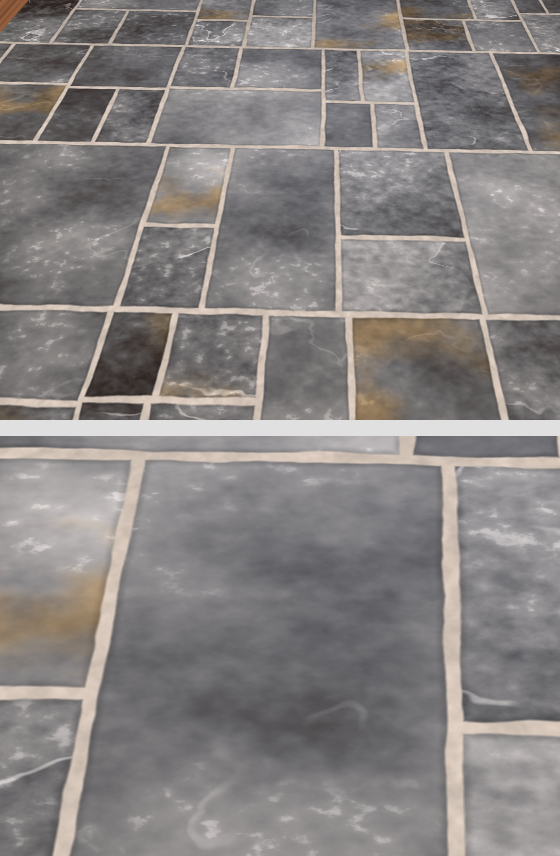
Top, the full canvas; bottom, a detail of the centre.
Give the GLSL for this texture, as a WebGL 2 fragment shader.

```glsl
#version 300 es
precision highp float;
// Slate floor of mixed rectangular stones with pale sandy joints, seen in perspective.

#define VANISH vec2(0.78, 1.83)
#define DEPTH 1.7
#define BLOCK vec2(0.56, 0.36)
#define JOINT 0.0046
#define WOBBLE 0.005
#define TONE 0.425
#define STONE_CONTRAST 0.20
#define MOTTLE 0.46
#define GRAIN 0.13
#define VEIN 0.24
#define GROUT vec3(0.84, 0.78, 0.73)

uniform vec2 u_resolution;
out vec4 fragColor;

float hash(vec2 p) {
    vec3 q = fract(p.xyx * 0.1031);
    q += dot(q, q.yzx + 33.33);
    return fract((q.x + q.y) * q.z);
}

float noise(vec2 p) {
    vec2 i = floor(p), f = fract(p);
    f = f * f * (3.0 - 2.0 * f);
    vec2 e = vec2(1, 0);
    return mix(mix(hash(i), hash(i + e), f.x),
               mix(hash(i + e.yx), hash(i + e.xx), f.x), f.y);
}

float fbm(vec2 p) {
    float sum = 0.0, amp = 0.5;
    for (int i = 0; i < 5; i++) {
        sum += amp * noise(p);
        p = mat2(1.6, 1.2, -1.2, 1.6) * p + 17.3;
        amp *= 0.5;
    }
    return sum / 0.97;
}

// Splits staggered blocks into stones: x = distance to the stone's edge, y = its seed.
vec2 findStone(vec2 p) {
    float row = floor(p.y / BLOCK.y);
    float shift = hash(vec2(row, 7.0));
    vec2 id = vec2(floor(p.x / BLOCK.x + shift), row);
    vec2 lo = (id - vec2(shift, 0.0)) * BLOCK, hi = lo + BLOCK;
    float seed = hash(id + 51.0);
    for (int i = 0; i < 3; i++) {
        vec2 size = hi - lo;
        float pick = hash(vec2(seed * 173.0, 3.0));
        bool splitX = size.x * mix(0.65, 1.3, pick) > size.y;
        float span = splitX ? size.x : size.y;
        if (span < 0.2 || (i > 0 && hash(vec2(seed * 211.0, 9.0)) < 0.28)) break;
        float part = mix(0.36, 0.64, hash(vec2(seed * 307.0, 5.0)));
        vec2 cut = mix(lo, hi, part);
        bool upper = splitX ? p.x > cut.x : p.y > cut.y;
        if (splitX) { if (upper) lo.x = cut.x; else hi.x = cut.x; }
        else { if (upper) lo.y = cut.y; else hi.y = cut.y; }
        seed = hash(vec2(seed * 419.0, upper ? 13.0 : 29.0));
    }
    vec2 d = min(p - lo, hi - p);
    return vec2(min(d.x, d.y), seed);
}

// Warm near-black through neutral to pale grey.
vec3 slateRamp(float t) {
    vec3 c = mix(vec3(0.24, 0.21, 0.20), vec3(0.40, 0.39, 0.39), (t - 0.22) / 0.17);
    return t < 0.39 ? c : mix(vec3(0.40, 0.39, 0.39), vec3(0.61, 0.59, 0.58), (t - 0.39) / 0.20);
}

void main() {
    vec2 uv = gl_FragCoord.xy / u_resolution.y;
    float scale = VANISH.y - uv.y - 0.02 * (uv.x - 0.67);
    vec2 p = vec2(uv.x - VANISH.x, DEPTH) / scale;

    // Uneven hand-laid edges
    vec2 bend = vec2(fbm(p * 22.0), fbm(p * 22.0 + 40.0)) - 0.5;
    vec2 stone = findStone(p + WOBBLE * bend);
    float seed = stone.y;
    vec2 q = p + vec2(seed * 37.0, hash(vec2(seed * 97.0, 2.0)) * 53.0);

    // Cloudy, grainy body with cleft layers
    float cloud = fbm(q * vec2(7.0, 10.0));
    float fine = fbm(q * vec2(75.0, 110.0));
    float layer = fbm(q * vec2(4.5, 7.0) + 0.5 * cloud + 80.0);
    float rough = smoothstep(0.3, 0.8, hash(vec2(seed * 131.0, 8.0)));
    float tone = TONE + STONE_CONTRAST * (seed - 0.5) + MOTTLE * (cloud - 0.5);
    tone += GRAIN * (fine - 0.5) * (1.0 + rough);
    tone += 0.07 * rough * (smoothstep(0.49, 0.52, layer) - 0.5);

    // Window sheen above, dim far edge and left side
    vec2 toSheen = (uv - vec2(0.83, 0.76)) * vec2(1.9, 2.2);
    float sheen = exp(-dot(toSheen, toSheen));
    tone += 0.13 * sheen - 0.08 * smoothstep(0.8, 1.0, uv.y);
    tone -= 0.05 * smoothstep(0.6, 0.0, uv.x);
    vec3 color = slateRamp(max(tone, 0.16));
    color += sheen * vec3(-0.012, 0.0, 0.022);

    // Rusty and olive stains on some stones
    float stained = step(0.62, hash(vec2(seed * 61.0, 4.0)));
    float stain = stained * smoothstep(0.5, 0.72, fbm(q * vec2(5.0, 9.0) + 23.0));
    color = mix(color, color * vec3(1.2, 1.03, 0.78), stain);

    // Thin broken mineral veins and pale scuffs
    float vein = smoothstep(0.014, 0.002, abs(layer - 0.505));
    vein *= smoothstep(0.46, 0.64, noise(q * 13.0 + 9.0)) * (0.3 + 0.7 * rough);
    float scuff = smoothstep(0.62, 0.78, fine) * smoothstep(0.48, 0.68, cloud);
    color += (VEIN * vein + 0.12 * scuff) * vec3(1.0, 0.97, 0.93);

    // Sandy joints with ragged width and a slight dark rim
    float aa = 0.0008 + 0.7 / (u_resolution.y * scale);
    float width = JOINT * mix(0.65, 1.4, fbm(p * 28.0 + 11.0));
    color *= 1.0 - 0.15 * smoothstep(0.006, 0.0, stone.x - width);
    vec3 grout = GROUT * (0.87 + 0.24 * fbm(p * 95.0));
    grout *= 1.0 - 0.13 * smoothstep(0.75, 1.0, uv.y);
    color = mix(color, grout, 1.0 - smoothstep(width - aa, width + aa, stone.x));

    // Wooden skirting in the far left corner
    float corner = uv.x * 14.4 + (1.0 - uv.y) * 12.8;
    vec3 wood = vec3(0.52, 0.33, 0.22) * (0.8 + 0.4 * noise(vec2(corner * 9.0, uv.x * 8.0)));
    color = mix(wood, color, smoothstep(0.96, 1.04, corner));

    fragColor = vec4(clamp(color, 0.0, 1.0), 1.0);
}
```
